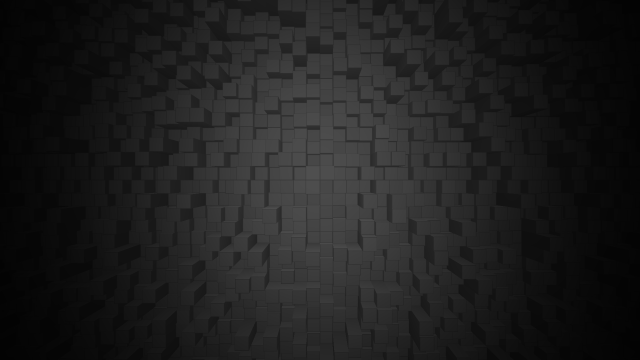
Give the GLSL for this background, as a Shadertoy shader.

```glsl
// Dark wall of square blocks pushed out to uneven depths under a soft central glow.

const float PITCH = 0.0342;                 // block width, in canvas heights
const float MAX_DEPTH = 0.15;               // tallest block, as a share of eye distance
const float SEAM = 0.045;                   // dark rim, as a share of a block
const vec2 GLOW_CENTER = vec2(0.0, 0.045);
const vec2 GLOW_RADIUS = vec2(0.54, 0.63);
const vec3 GLOW_COLOR = vec3(0.302);
const vec3 BASE_COLOR = vec3(0.003);
const float UP_FACE = 1.10;
const float DOWN_FACE = 0.66;
const float SIDE_FACE = 0.72;
const int MAX_STEPS = 18;
const int SAMPLES = 3;                      // per axis, smooths the edges

float hash(vec2 p) {
    vec3 q = fract(vec3(p.xyx) * 0.1031);
    q += dot(q, q.yzx + 33.33);
    return fract((q.x + q.y) * q.z);
}

float blockDepth(vec2 cell) {
    float h = hash(cell + 71.0);
    return MAX_DEPTH * mix(0.15, 1.0, h * h);
}

// Front face: nearer blocks are brighter, with a thin seam at the rim
float frontShade(vec2 cell, vec2 local, float depth) {
    vec2 rim = min(local, 1.0 - local);
    float seam = smoothstep(0.0, SEAM, min(rim.x, rim.y));
    float tone = 0.93 + 0.07 * depth / MAX_DEPTH + 0.07 * (hash(cell + 19.0) - 0.5);
    return tone * mix(0.72, 1.0, seam);
}

// Walk the grid along the view ray; scale runs from the tallest block to the wall
float blockShade(vec2 ray) {
    ray += vec2(1e-5);
    float scale = 1.0 - MAX_DEPTH;
    vec2 cell = floor(ray * scale / PITCH);
    vec2 stepDir = sign(ray);
    bool crossedX = false;

    for (int i = 0; i < MAX_STEPS; i++) {
        float depth = blockDepth(cell);
        float top = 1.0 - depth;

        // The ray entered below the block's front: a side is visible
        if (top < scale) {
            float face = crossedX ? SIDE_FACE : (ray.y > 0.0 ? DOWN_FACE : UP_FACE);
            float sunk = (scale - top) / MAX_DEPTH;
            return face * (1.0 - 0.3 * sunk);
        }

        vec2 exits = (cell + step(0.0, ray)) * PITCH / ray;
        float leave = min(exits.x, exits.y);
        if (top <= leave) {
            return frontShade(cell, ray * top / PITCH - cell, depth);
        }
        crossedX = exits.x < exits.y;
        cell += crossedX ? vec2(stepDir.x, 0.0) : vec2(0.0, stepDir.y);
        scale = leave;
    }
    return SIDE_FACE;
}

void mainImage(out vec4 fragColor, in vec2 fragCoord) {
    // Average the blocks over a small grid inside the pixel
    float shade = 0.0;
    for (int j = 0; j < SAMPLES; j++) {
        for (int i = 0; i < SAMPLES; i++) {
            vec2 jitter = (vec2(i, j) + 0.5) / float(SAMPLES) - 0.5;
            shade += blockShade((fragCoord + jitter - 0.5 * iResolution.xy) / iResolution.y);
        }
    }
    shade /= float(SAMPLES * SAMPLES);

    // Wide oval glow that fades to black at the sides
    vec2 uv = (fragCoord - 0.5 * iResolution.xy) / iResolution.y;
    vec2 offset = (uv - GLOW_CENTER) / GLOW_RADIUS;
    float glow = exp(-dot(offset, offset));

    fragColor = vec4(BASE_COLOR + GLOW_COLOR * glow * shade, 1.0);
}
```
